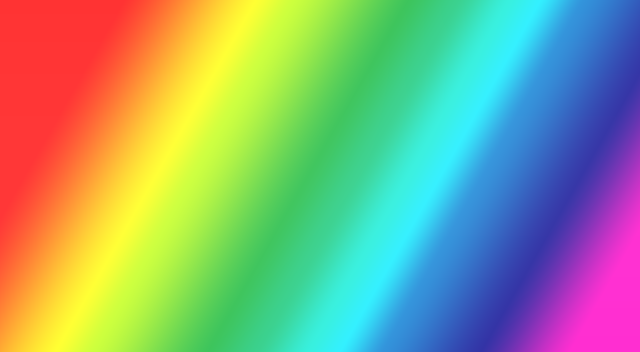
Reproduce this background procedurally as a Shadertoy shader.

```glsl
const float SLANT = 0.57;   // sideways shift of the bands per unit of height

const vec3 RED     = vec3(1.00, 0.20, 0.20);
const vec3 YELLOW  = vec3(1.00, 1.00, 0.20);
const vec3 LIME    = vec3(0.80, 1.00, 0.24);
const vec3 GREEN   = vec3(0.24, 0.77, 0.36);
const vec3 JADE    = vec3(0.23, 0.82, 0.56);
const vec3 AQUA    = vec3(0.22, 0.94, 0.87);
const vec3 CYAN    = vec3(0.20, 0.94, 1.00);
const vec3 AZURE   = vec3(0.20, 0.58, 0.86);
const vec3 INDIGO  = vec3(0.20, 0.20, 0.65);
const vec3 MAGENTA = vec3(1.00, 0.18, 0.82);

const int STOPS = 10;
const vec3 bandColor[STOPS] = vec3[STOPS](
    RED, YELLOW, LIME, GREEN, JADE, AQUA, CYAN, AZURE, INDIGO, MAGENTA);
const float bandPlace[STOPS] = float[STOPS](
    0.195, 0.400, 0.460, 0.638, 0.716, 0.794, 0.845, 0.911, 1.065, 1.204);

// Distance across the bands, from the upper left corner, in canvas widths
float acrossBands(vec2 p, float top, float slant) {
    return p.x + slant * (top - p.y);
}

// Ramp between two places, with partly softened ends
float softRamp(float from, float to, float x) {
    float t = clamp((x - from) / (to - from), 0.0, 1.0);
    return mix(t, smoothstep(0.0, 1.0, t), 0.4);
}

vec3 spectrum(float x) {
    vec3 color = bandColor[0];
    for (int i = 1; i < STOPS; i++) {
        color = mix(color, bandColor[i], softRamp(bandPlace[i - 1], bandPlace[i], x));
    }
    return color;
}

// Faint veil of light that fades towards the top and bottom edges
vec3 addVeil(vec3 color, float height, float strength) {
    float veil = sin(3.14159 * clamp(height, 0.0, 1.0));
    return mix(color, vec3(1.0), strength * veil);
}

void mainImage(out vec4 fragColor, in vec2 fragCoord) {
    vec2 p = fragCoord / iResolution.x;
    float top = iResolution.y / iResolution.x;

    vec3 color = spectrum(acrossBands(p, top, SLANT));
    color = addVeil(color, p.y / top, 0.02);
    fragColor = vec4(color, 1.0);
}
```
